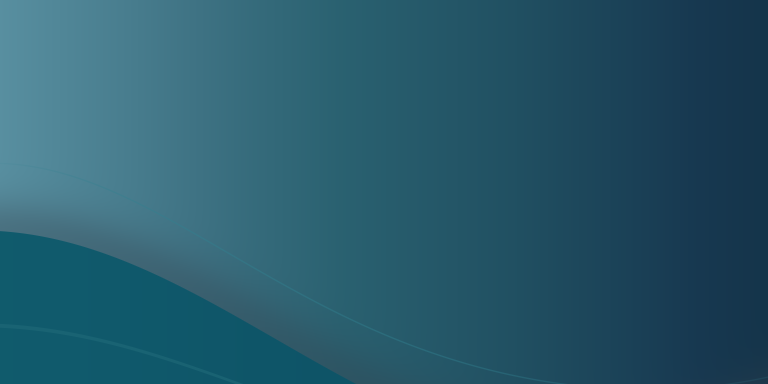
Write a WebGL 2 fragment shader that draws this background.

```glsl
#version 300 es
precision highp float;
// Teal-to-navy horizontal gradient with a shaded wave in the lower left and thin flowing lines.

uniform vec2 u_resolution;
out vec4 outColor;

// Backdrop colours at their positions across the width
const int STOPS = 8;
const float STOP_X[STOPS] = float[](0.0, 0.167, 0.26, 0.333, 0.445, 0.667, 0.91, 1.0);
const vec3 STOP_COLOR[STOPS] = vec3[](
    vec3(0.345, 0.560, 0.627), vec3(0.282, 0.490, 0.557),
    vec3(0.243, 0.447, 0.514), vec3(0.208, 0.418, 0.482),
    vec3(0.163, 0.380, 0.440), vec3(0.128, 0.314, 0.384),
    vec3(0.090, 0.220, 0.314), vec3(0.078, 0.204, 0.290));

const vec3 WAVE_LEFT = vec3(0.063, 0.355, 0.425);
const vec3 WAVE_RIGHT = vec3(0.055, 0.330, 0.405);
const vec3 SHADOW_COLOR = vec3(0.200, 0.255, 0.305);
const vec3 LINE_COLOR = vec3(0.190, 0.500, 0.560);
const vec3 RIBBON_COLOR = vec3(0.110, 0.400, 0.460);

// Curves: mid height, amplitude, frequency, phase (in canvas heights)
const vec4 WAVE = vec4(0.115, 0.285, 2.02, 0.113);
const vec4 RIBBON = vec4(-0.011, 0.164, 2.20, 0.132);
const vec4 LINE = vec4(0.280, 0.295, 1.90, 0.0);
const float LINE_SKEW = 0.24;
const float LINE_SKEW_PHASE = 0.2;

const float SHADOW_REACH = 0.085;
const float SHADOW_STRENGTH = 0.38;
const float LINE_WIDTH = 0.0036;
const float LINE_STRENGTH = 0.45;
const float RIBBON_WIDTH = 0.010;
const float RIBBON_STRENGTH = 0.75;

vec3 backdrop(float x) {
    vec3 color = STOP_COLOR[0];
    for (int i = 1; i < STOPS; i++) {
        float t = clamp((x - STOP_X[i - 1]) / (STOP_X[i] - STOP_X[i - 1]), 0.0, 1.0);
        color = mix(color, STOP_COLOR[i], t);
    }
    return color;
}

// Approximate signed distance to a cosine curve, positive above it
float curveDistance(vec2 p, vec4 curve, float skew) {
    float bend = curve.z * p.x + LINE_SKEW_PHASE;
    float angle = curve.z * p.x + curve.w + skew * sin(bend);
    float slope = -curve.y * sin(angle) * curve.z * (1.0 + skew * cos(bend));
    return (p.y - curve.x - curve.y * cos(angle)) / length(vec2(1.0, slope));
}

// Antialiased coverage of a stroke around distance zero
float stroke(float d, float width, float pixel) {
    return clamp((0.5 * width - abs(d)) / pixel + 0.5, 0.0, 1.0);
}

void main() {
    float pixel = 1.0 / u_resolution.y;
    vec2 p = gl_FragCoord.xy * pixel;
    float across = gl_FragCoord.x / u_resolution.x;

    vec3 color = backdrop(across);

    // Soft shadow cast above the wave
    float waveD = curveDistance(p, WAVE, 0.0);
    float reach = max(waveD, 0.0) / SHADOW_REACH;
    color = mix(color, SHADOW_COLOR, SHADOW_STRENGTH * exp(-reach * reach));

    // Thin line, fainter toward both ends
    float lineD = curveDistance(p, LINE, LINE_SKEW);
    float lineFade = smoothstep(-0.1, 0.25, across) * (1.0 - 0.6 * smoothstep(0.5, 1.0, across));
    color = mix(color, LINE_COLOR, LINE_STRENGTH * lineFade * stroke(lineD, LINE_WIDTH, pixel));

    // Wave body with a ribbon that narrows to the right
    vec3 body = mix(WAVE_LEFT, WAVE_RIGHT, smoothstep(0.0, 0.45, across));
    float ribbonD = curveDistance(p, RIBBON, 0.0);
    float ribbonWidth = RIBBON_WIDTH * (1.0 - across);
    body = mix(body, RIBBON_COLOR, RIBBON_STRENGTH * stroke(ribbonD, ribbonWidth, pixel));
    color = mix(color, body, clamp(0.5 - waveD / pixel, 0.0, 1.0));

    outColor = vec4(color, 1.0);
}
```
